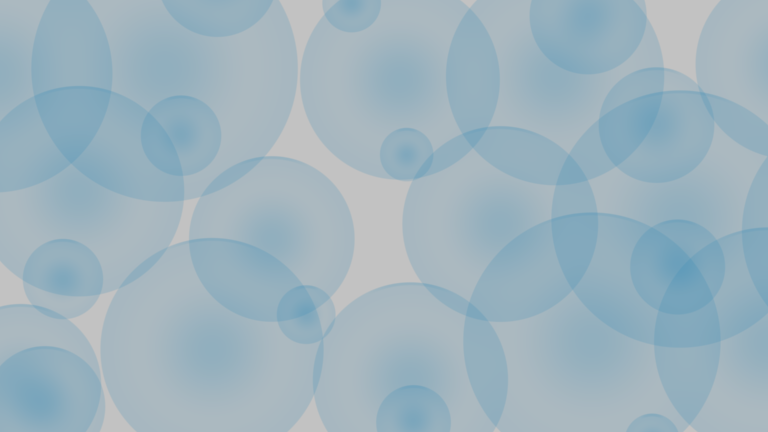
Give the GLSL for this background, as a Shadertoy shader.

```glsl
// Translucent blue bubbles of mixed sizes overlapping on a pale grey ground.

vec3 hash3(vec2 cell) {
    vec3 q = fract(cell.xyx * vec3(0.1031, 0.1030, 0.0973) + 0.37);
    q += dot(q, q.yxz + 33.33);
    return fract((q.xxy + q.yzz) * q.zyx);
}

// Opacity of one bubble: dense core, thin body, slightly denser rim
float bubble(vec2 p, vec2 centre, float radius) {
    vec2 offset = p - centre;
    float dist = length(offset);
    float d = dist / radius;
    float pixel = 1.0 / iResolution.y;
    float disc = 1.0 - smoothstep(-pixel, pixel, dist - radius);

    float core = 0.20 * exp(-5.0 * d * d);
    float rim = 0.06 * smoothstep(0.55, 1.0, d);

    // Thin dark crescent along the top of the rim
    float upward = smoothstep(0.88, 1.0, offset.y / max(dist, 1e-4));
    float crescent = 0.09 * upward * smoothstep(-0.009, -0.004, dist - radius);

    return disc * (0.115 + core + rim + crescent);
}

void mainImage(out vec4 fragColor, in vec2 fragCoord) {
    vec2 p = fragCoord / iResolution.y;
    float aspect = iResolution.x / iResolution.y;
    float clearness = 1.0;

    // Large bubbles on a jittered, staggered lattice
    for (int row = 0; row < 3; row++) {
        for (int col = 0; col < 5; col++) {
            vec2 cell = vec2(col, row);
            vec3 rnd = hash3(cell + 3.0);
            float stagger = 0.5 * mod(cell.y, 2.0);
            vec2 centre = vec2((cell.x + stagger) * aspect / 4.0, (cell.y + 0.5) / 3.0);
            centre += (rnd.xy - 0.5) * vec2(0.14, 0.12);
            clearness *= 1.0 - bubble(p, centre, mix(0.18, 0.31, rnd.z));
        }
    }

    // Small bubbles scattered between the large rows
    for (int row = 0; row < 4; row++) {
        for (int col = 0; col < 3; col++) {
            vec2 cell = vec2(col, row);
            vec3 rnd = hash3(cell + 17.0);
            vec2 centre = vec2((cell.x + 0.5) * aspect / 3.0, cell.y / 3.0);
            centre += (rnd.xy - 0.5) * vec2(0.42, 0.14);
            clearness *= 1.0 - bubble(p, centre, mix(0.06, 0.145, rnd.z));
        }
    }

    vec3 ground = vec3(0.76);
    vec3 tint = vec3(0.15, 0.52, 0.71);
    fragColor = vec4(mix(tint, ground, clearness), 1.0);
}
```
